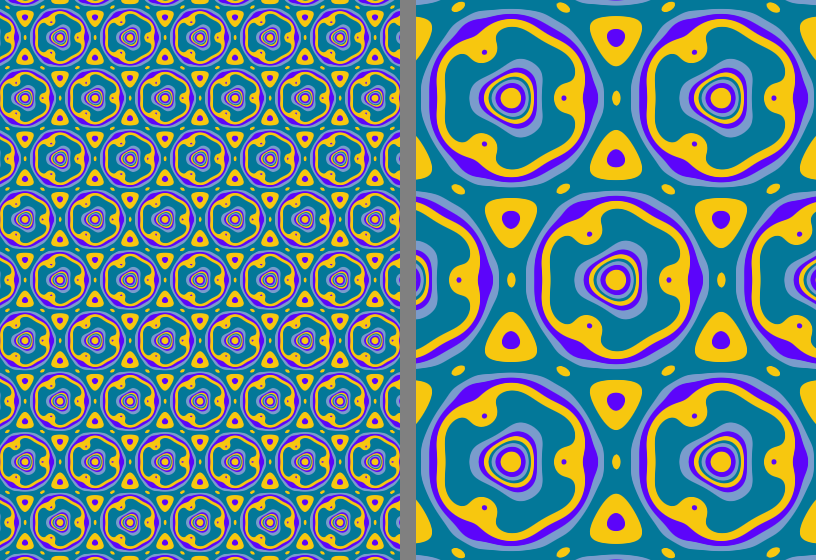
Left, the full canvas; right, a detail of the centre.
This pattern is drawn by a Shadertoy shader. Its source:

```glsl
// Hexagonal lattice of wavy contour rosettes in four cycling colours

const float PI = 3.14159265;

// Offset from the nearest lattice centre, neighbours one unit apart
vec2 hexCell(vec2 p) {
    vec2 s = vec2(1.0, sqrt(3.0));
    vec2 a = mod(p + 0.5 * s, s) - 0.5 * s;
    vec2 b = mod(p, s) - 0.5 * s;
    return dot(a, a) < dot(b, b) ? a : b;
}

// Fold the plane into one of n equal sectors centred on the x axis
vec2 foldSector(vec2 q, float n) {
    float step = 2.0 * PI / n;
    float angle = mod(atan(q.y, q.x) + 0.5 * step, step) - 0.5 * step;
    return length(q) * vec2(cos(angle), sin(angle));
}

float bump(vec2 q, vec2 centre, vec2 size) {
    vec2 d = (q - centre) / size;
    return exp(-dot(d, d));
}

float heightField(vec2 p) {
    // Three plane waves: 0 at the centres, 1 where three cells meet
    float waves = cos(4.0 * PI / sqrt(3.0) * p.y)
                + 2.0 * cos(2.0 * PI * p.x) * cos(2.0 * PI / sqrt(3.0) * p.y);
    float h = (3.0 - waves) / 4.5;

    vec2 q = hexCell(p);
    vec2 third = foldSector(q, 3.0);
    vec2 sixth = foldSector(q, 6.0);

    // Six-lobed ripple on the outline
    float ring = (length(q) - 0.33) / 0.08;
    h += 0.045 * cos(6.0 * atan(q.y, q.x)) * exp(-ring * ring);

    // Three inner blobs, each with a shallow dent outside it
    h += 0.344 * bump(third, vec2(0.22, 0.0), vec2(0.075, 0.1));
    h -= 0.035 * bump(third, vec2(0.41, 0.0), vec2(0.05, 0.08));

    // Small ovals between neighbouring cells
    h += 0.07 * bump(sixth, vec2(0.5, 0.0), vec2(0.052, 0.066));
    return h;
}

void mainImage(out vec4 fragColor, in vec2 fragCoord) {
    vec2 p = 8.0 * (fragCoord - 0.5 * iResolution.xy) / iResolution.y;
    float h = heightField(p);
    float edge = 0.5 * fwidth(h) + 1e-5;

    vec3 palette[4] = vec3[4](
        vec3(0.97, 0.78, 0.06),   // yellow
        vec3(0.36, 0.02, 0.98),   // violet
        vec3(0.48, 0.61, 0.80),   // grey blue
        vec3(0.01, 0.47, 0.60));  // teal
    float levels[13] = float[13](
        0.022, 0.048, 0.074, 0.098, 0.14, 0.195, 0.307,
        0.655, 0.75, 0.812, 0.865, 0.945, 0.992);

    // Each level switches to the next colour of the cycle
    vec3 colour = palette[0];
    for (int i = 0; i < 13; i++) {
        float above = smoothstep(-edge, edge, h - levels[i]);
        colour = mix(colour, palette[(i + 1) % 4], above);
    }
    fragColor = vec4(colour, 1.0);
}
```
